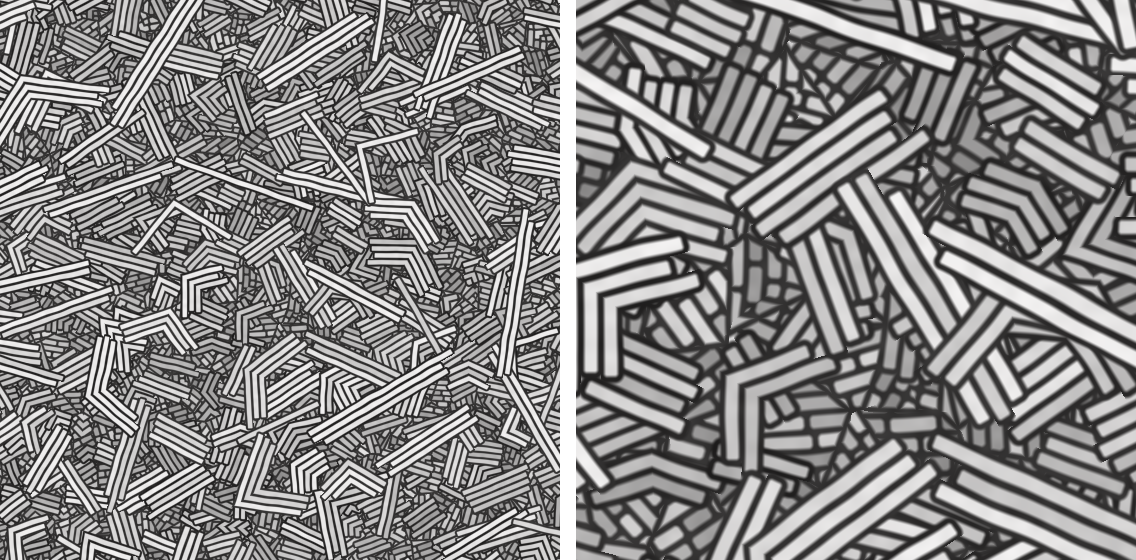
Left: the whole. Right: its middle third, enlarged.
Reproduce this pattern procedurally as a WebGL 2 fragment shader.

```glsl
#version 300 es
precision highp float;
// Dense grey hatching: a mosaic of small patches filled with short parallel bars.
// Over it lie jittered bundles of bars, straight or folded into chevrons, painted
// layer by layer from short dull chips up to long bright planks.
uniform vec2 u_resolution;
out vec4 fragColor;

const float LAYERS = 5.0;

float hash(vec2 p) {
    return fract(sin(dot(p, vec2(127.1, 311.7))) * 43758.5453);
}

float noise(vec2 p) {
    vec2 i = floor(p), f = fract(p);
    f = f * f * (3.0 - 2.0 * f);
    return mix(mix(hash(i), hash(i + vec2(1, 0)), f.x),
               mix(hash(i + vec2(0, 1)), hash(i + vec2(1, 1)), f.x), f.y);
}

float roundedBox(vec2 p, vec2 halfSize, float radius) {
    vec2 q = abs(p) - halfSize + radius;
    return length(max(q, 0.0)) + min(max(q.x, q.y), 0.0) - radius;
}

vec2 rotate(vec2 p, float angle) {
    float c = cos(angle), s = sin(angle);
    return vec2(c * p.x + s * p.y, c * p.y - s * p.x);
}

// Space-filling base: each Voronoi patch has its own hatching direction
float mosaic(vec2 pos, float soft) {
    float cell = 0.043;
    vec2 home = floor(pos / cell), nearest = vec2(9.0), second = vec2(9.0), seed;
    for (int k = 0; k < 9; k++) {
        vec2 id = home + vec2(k % 3 - 1, k / 3 - 1);
        vec2 site = (id + vec2(hash(id + 0.7), hash(id + 31.4))) * cell - pos;
        if (length(site) < length(nearest)) {
            second = nearest;
            nearest = site;
            seed = id;
        } else if (length(site) < length(second)) {
            second = site;
        }
    }
    float border = dot(0.5 * (nearest + second), normalize(second - nearest));

    // Rows of bars, cut to uneven lengths
    vec2 p = rotate(-nearest, 3.1416 * hash(seed + 2.2));
    if (hash(seed + 3.6) < 0.3) p = rotate(vec2(abs(p.x), p.y), -0.7);
    float pitch = mix(0.0098, 0.0122, hash(seed + 4.4));
    float row = floor(p.y / pitch);
    float span = mix(0.018, 0.055, hash(seed + row * 1.7));
    float slot = p.x / span + hash(seed + row * 2.9);
    vec2 local = vec2(fract(slot) - 0.5, fract(p.y / pitch) - 0.5) * vec2(span, pitch);
    float d = roundedBox(local, vec2(0.5 * span - 0.0019, 0.335 * pitch), 0.0024);
    d = max(d, 0.0019 - border);

    float tone = 0.7 + 0.14 * (hash(seed + 5.8) - 0.5)
               + 0.22 * (hash(seed + row * 3.3 + floor(slot)) - 0.5);
    return mix(tone, 0.2, smoothstep(-soft, soft, d));
}

// Paints one bundle, centred on the origin of p, over the shade below it
float paintBundle(float shade, vec2 p, vec2 seed, float layer, float cell, float soft) {
    // Shallow slopes to either side are commoner than steep ones
    float slope = floor(2.0 * (hash(seed + 1.3) + hash(seed + 1.9))) - 2.0;
    float angle = 0.44 + 0.785 * slope + (hash(seed + 2.7) - 0.5) * 0.45;

    // Mirroring about the middle and tilting the halves makes a chevron
    float bend = hash(seed + 3.1) < 0.32 ? mix(0.3, 0.95, hash(seed + 4.9)) : 0.0;
    p = rotate(p, angle + bend);
    float side = sign(p.x);
    p = rotate(vec2(abs(p.x), p.y), -bend);

    // Split the bundle across its width into single bars
    float pitch = 0.0108 + 0.0006 * layer;
    float count = (layer < 3.0 ? 2.0 : 1.0) + floor(hash(seed + 5.7) * 3.0);
    float row = p.y / pitch + 0.5 * count;
    float bar = clamp(floor(row), 0.0, count - 1.0);
    float across = (row - bar - 0.5) * pitch;

    // Bars end unevenly on both sides
    float reach = cell * mix(0.5, 0.95, hash(seed + 6.1));
    reach *= 0.72 + 0.28 * hash(seed + vec2(bar * 3.7, side));
    float d = roundedBox(vec2(max(p.x, 0.0), across), vec2(reach, 0.33 * pitch), 0.0018);

    float tone = mix(0.75, 0.97, layer / (LAYERS - 1.0))
               + 0.14 * (hash(seed + 7.9) - 0.5)
               + 0.16 * (hash(seed + bar + 8.3) - 0.5);
    float ink = 0.13 + 0.08 * hash(seed + 9.4);
    shade = mix(ink, shade, smoothstep(-soft, soft, d - 0.0037));
    return mix(min(tone, 0.93), shade, smoothstep(-soft, soft, d));
}

void main() {
    vec2 uv = gl_FragCoord.xy / u_resolution.y;
    float soft = max(0.0014, 0.75 / u_resolution.y);

    // Slight waver of the hand-drawn lines
    vec2 pos = uv + 0.002 * (vec2(noise(uv * 38.0), noise(uv * 38.0 + 57.0)) - 0.5);

    float shade = mosaic(pos, soft);
    for (float layer = 0.0; layer < LAYERS; layer++) {
        float cell = 0.045 * pow(1.45, layer);
        vec2 home = floor(pos / cell);
        for (int k = 0; k < 9; k++) {
            vec2 id = home + vec2(k % 3 - 1, k / 3 - 1);
            vec2 seed = id + layer * 19.37;
            if (hash(seed) > 0.5) continue;
            vec2 jitter = vec2(hash(seed + 11.2), hash(seed + 12.6));
            vec2 centre = (id + mix(vec2(0.15), vec2(0.85), jitter)) * cell;
            shade = paintBundle(shade, pos - centre, seed, layer, cell, soft);
        }
    }

    // Faint mottling and a barely warm grey
    shade += 0.05 * (noise(uv * 130.0) - 0.5);
    fragColor = vec4(shade + 0.003, shade - 0.002, shade - 0.003, 1.0);
}
```
